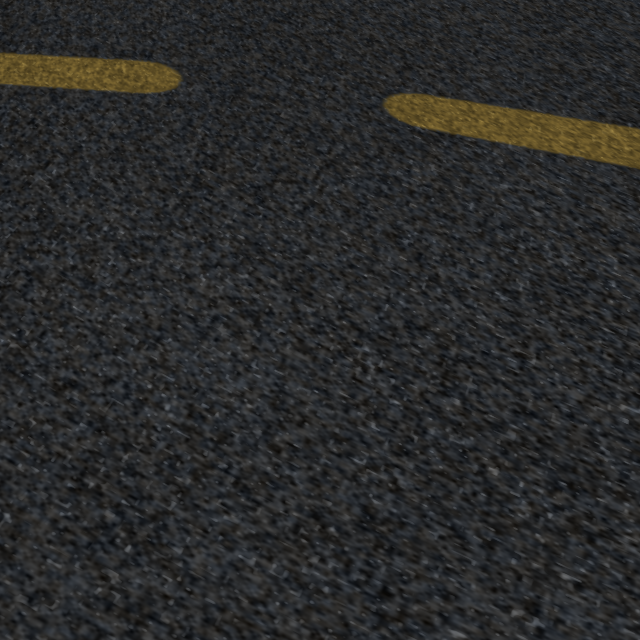
A WebGL 2 fragment shader for this texture:

```glsl
#version 300 es
precision highp float;
// Dark asphalt receding into the distance, with two worn yellow lane dashes.
// Stretched value noise in a log-perspective ground space makes the grit;
// the dashes are tapered bars with elliptical ends.
uniform vec2 u_resolution;
out vec4 fragColor;

float hash(vec2 p) {
  uvec2 q = uvec2(ivec2(p)) * uvec2(1597u, 3571u);
  uint n = (q.x ^ (q.y << 7)) * 747796u + q.y;
  n = (n ^ (n >> 15)) * 277803u;
  n = (n ^ (n >> 13)) * 668265u;
  return float((n ^ (n >> 16)) & 65535u) / 65535.0;
}

float noise(vec2 p) {
  vec2 i = floor(p), f = fract(p);
  f = f * f * (3.0 - 2.0 * f);
  return mix(mix(hash(i), hash(i + vec2(1, 0)), f.x),
             mix(hash(i + vec2(0, 1)), hash(i + vec2(1, 1)), f.x), f.y);
}

// Signed distance to a bar starting at tip and running along +x or -x.
float laneDash(vec2 p, vec2 tip, float side, float slope, float halfWidth, float taper) {
  vec2 d = p - tip;
  float along = d.x * side;
  float width = halfWidth + taper * max(along, 0.0);
  float capLength = 0.065;
  vec2 q = vec2(min(along - capLength, 0.0) / capLength, (d.y - slope * d.x) / width);
  return (length(q) - 1.0) * width;
}

void main() {
  vec2 uv = gl_FragCoord.xy / u_resolution;

  // Ground space: grains shrink toward a horizon above the canvas
  float depth = 1.7 - uv.y;
  vec2 ground = vec2((uv.x - 0.5) / depth, -log(depth));
  vec2 streak = vec2(0.89, -0.45);
  vec2 grainPos = vec2(dot(ground, streak), dot(ground, vec2(-streak.y, streak.x)));
  grainPos = grainPos * vec2(125.0, 225.0) + 700.0;

  // Grit at two sizes, sparse bright stones and broad stains
  float coarse = noise(grainPos);
  float fine = noise(grainPos * 1.7 + 91.0);
  float grit = 0.6 * coarse + 0.4 * fine;
  float stones = smoothstep(0.7, 1.0, noise(grainPos * 1.15 + 333.0));
  stones *= 0.35 + 0.65 * noise(grainPos * 0.6 + 57.0);
  float stains = noise(uv * 5.0 + 20.0) * 0.6 + noise(uv * 13.0 + 40.0) * 0.4;
  float tint = noise(grainPos * 0.7 + 511.0) - 0.5;

  // Asphalt, a little softer and darker far away
  float near = smoothstep(1.0, 0.4, uv.y);
  float tone = 0.147 + 0.008 * near + (stains - 0.5) * 0.025;
  tone += (grit - 0.5) * mix(0.2, 0.27, near) + stones * mix(0.1, 0.19, near);
  vec3 color = max(tone, 0.03) * vec3(0.97, 1.0, 1.035);
  color += tint * vec3(0.03, 0.004, -0.03);

  // Worn yellow paint with slightly ragged edges
  float left = laneDash(uv, vec2(0.283, 0.876), -1.0, -0.06, 0.0255, -0.004);
  float right = laneDash(uv, vec2(0.600, 0.837), 1.0, -0.174, 0.0255, 0.014);
  float edge = min(left, right) + (grit - 0.5) * 0.004;
  float soft = 0.0015 + 0.5 / u_resolution.y;
  float paint = 1.0 - smoothstep(-soft, soft, edge);
  vec3 yellow = vec3(0.40, 0.33, 0.155) * (0.62 + 0.72 * grit);
  yellow += stones * vec3(0.13, 0.12, 0.08);
  color = mix(color, yellow, paint * 0.97);

  fragColor = vec4(color, 1.0);
}
```
